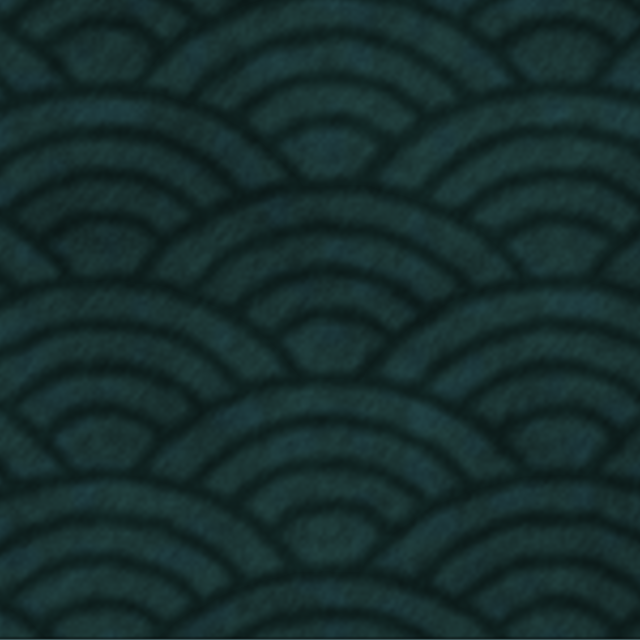
This pattern is drawn by a WebGL 1 fragment shader. Its source:

```glsl
precision highp float;
// Overlapping rows of squashed wave scales, each with concentric rounded bands.
// Rows are tested front to back; soft grooves follow every arc, and value
// noise adds uneven edges, worn patches, a slanted grain and cool blue spots.

uniform vec2 u_resolution;

const vec2 SCALE_RADII = vec2(0.355, 0.3018);   // half width and height of a scale
const vec2 INNER_RADII = vec2(0.338, 0.3018);   // inner arcs are a little narrower
const vec2 FIRST_TOP = vec2(0.517, 0.711);      // top of a scale in row zero
const float ROW_STEP = 0.1509;
const float RING_STEP = 0.22;                   // arc spacing, relative to the radius
const float GROOVE_WIDTH = 0.0245;

const vec3 GROOVE_COLOR = vec3(0.055, 0.124, 0.118);
const vec3 BAND_COLOR = vec3(0.107, 0.207, 0.201);
const vec3 COOL_TINT = vec3(0.002, 0.012, 0.032);

float hash(vec2 p) {
  vec3 q = fract(p.xyx * 0.1031);
  q += dot(q, q.yzx + 33.33);
  return fract((q.x + q.y) * q.z);
}

float valueNoise(vec2 p) {
  vec2 cell = floor(p);
  vec2 f = fract(p);
  f = f * f * (3.0 - 2.0 * f);
  float low = mix(hash(cell), hash(cell + vec2(1.0, 0.0)), f.x);
  float high = mix(hash(cell + vec2(0.0, 1.0)), hash(cell + vec2(1.0, 1.0)), f.x);
  return mix(low, high, f.y);
}

vec2 rotate(vec2 p, float angle) {
  float c = cos(angle);
  float s = sin(angle);
  return vec2(c * p.x - s * p.y, s * p.x + c * p.y);
}

// Approximate distance to the ellipse "radii" scaled by "ring".
float ellipseDistance(vec2 p, vec2 radii, float ring) {
  vec2 q = p / radii;
  float r = length(q);
  return (r - ring) * r / max(length(q / radii), 0.0001);
}

// 0 in the middle of a groove, 1 on the crest of the band beside it.
float grooveLight(float dist, float width) {
  return smoothstep(0.0, width, abs(dist));
}

float innerArcs(vec2 p, vec2 radii) {
  float light = 1.0;
  for (int i = 1; i <= 3; i++) {
    float ring = 1.0 - RING_STEP * float(i);
    light *= grooveLight(ellipseDistance(p, radii, ring), GROOVE_WIDTH);
  }
  return light;
}

// Returns the relief height in x and a random value for the visible scale in y.
vec2 waveScales(vec2 uv) {
  float frontRow = ceil((uv.y - FIRST_TOP.y) / ROW_STEP);
  float light = 1.0;
  float scaleId = 0.5;
  bool covered = false;

  for (int i = -1; i <= 2; i++) {
    float row = frontRow + float(i);
    float shift = mod(row, 2.0) * SCALE_RADII.x;
    float x = uv.x - FIRST_TOP.x - shift;
    float column = floor(x / (2.0 * SCALE_RADII.x) + 0.5);
    float centerY = FIRST_TOP.y - SCALE_RADII.y + row * ROW_STEP;
    vec2 p = vec2(x - column * 2.0 * SCALE_RADII.x, uv.y - centerY);

    if (!covered) {
      float edge = ellipseDistance(p, SCALE_RADII, 1.0);
      light *= grooveLight(edge, GROOVE_WIDTH);
      if (edge < 0.0) {
        light *= innerArcs(p, INNER_RADII);
        scaleId = hash(vec2(column, row) + 17.0);
        covered = true;
      }
    }
  }
  return vec2(light, scaleId);
}

void main() {
  vec2 uv = gl_FragCoord.xy / u_resolution;

  // Uneven edges
  vec2 wobble = vec2(valueNoise(uv * 28.0), valueNoise(uv * 28.0 + 51.0)) - 0.5;
  vec2 relief = waveScales(uv + 0.007 * wobble);

  // Wear from broad patches down to slanted strokes and fine grain
  float patches = valueNoise(uv * 6.0 + 7.0) - 0.5;
  float mottle = valueNoise(rotate(uv, 0.4) * 30.0 + 20.0) - 0.5;
  float strokes = valueNoise(rotate(uv, -0.9) * vec2(48.0, 115.0) + 90.0) - 0.5;
  float grain = valueNoise(uv * 150.0 + 40.0) - 0.5;
  float cool = smoothstep(0.45, 0.95, valueNoise(uv * 23.0 + 130.0));

  vec3 color = mix(GROOVE_COLOR, BAND_COLOR, relief.x);
  float wear = 0.16 * patches + 0.17 * mottle + 0.19 * strokes + 0.13 * grain;
  color *= 1.0 + wear + 0.06 * (relief.y - 0.5);
  color += COOL_TINT * cool * relief.x;

  // Dark seam and thin pale hem along the bottom
  color *= mix(0.45, 1.0, smoothstep(0.001, 0.007, uv.y));
  color = mix(vec3(0.26, 0.36, 0.37), color, smoothstep(0.0008, 0.0028, uv.y));
  gl_FragColor = vec4(color, 1.0);
}
```
